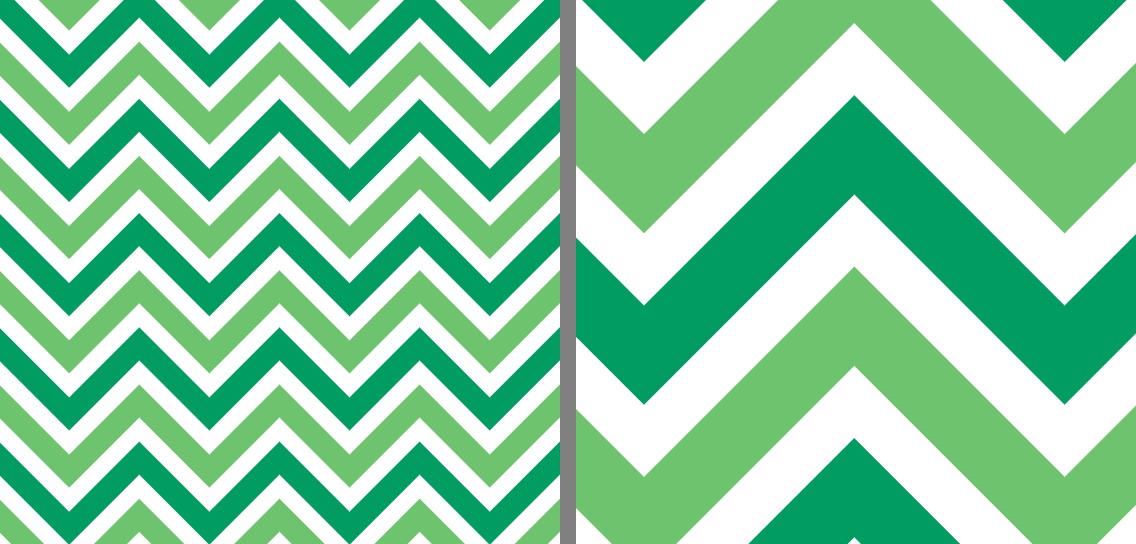
Left, the full canvas; right, a detail of the centre.
Give the GLSL for this pattern, as a Shadertoy shader.

```glsl
// Chevron stripes: 45 degree zigzags on white, alternating deep and light green.
// A folded x coordinate bends the rows; each row is then a band with a
// signed distance to its edge, smoothed over one pixel.

// Height of the zigzag below its peak: 0 at a peak, 0.5 at a valley.
float zigzag(float x) {
    return abs(fract(x + 0.5) - 0.5);
}

void mainImage(out vec4 fragColor, in vec2 fragCoord) {
    // One unit is one zigzag period; y runs down from the top edge.
    float pixel = 3.994 / iResolution.x;
    vec2 p = vec2(fragCoord.x, iResolution.y - fragCoord.y) * pixel;

    // Straighten the zigzag and number the stripes by their centre lines.
    float spacing = 0.4075;
    float row = (p.y - zigzag(p.x - 0.993) - 0.8226) / spacing;
    float stripe = floor(row + 0.5);

    // Distance inside the stripe, measured across its slanted edge.
    float inside = (0.2895 - abs(row - stripe)) * spacing * 0.7071;
    float coverage = clamp(inside / pixel + 0.5, 0.0, 1.0);

    // Even stripes are deep green, odd ones light green.
    vec3 green = mix(vec3(0.0, 0.61, 0.38), vec3(0.43, 0.77, 0.43), mod(stripe, 2.0));
    fragColor = vec4(mix(vec3(1.0), green, coverage), 1.0);
}
```
